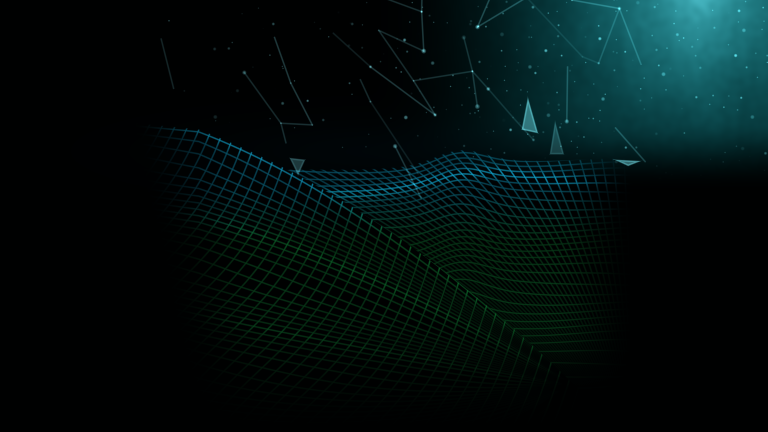
A WebGL 1 fragment shader for this background:

```glsl
precision highp float;
uniform vec2 u_resolution;

#define GLOW_POS vec2(1.62, 1.01)
#define GLOW_FALLOFF 3.4
#define TEAL vec3(0.04, 0.40, 0.50)
#define GREEN vec3(0.035, 0.30, 0.12)
#define PALE vec3(0.42, 0.75, 0.78)
#define WIRE_WIDTH 0.0012
#define WEB_CELL 0.085
#define PINCH_X 1.33

float hash(vec2 p) {
  return fract(sin(dot(p, vec2(127.1, 311.7))) * 4375.85);
}

vec2 hash2(vec2 p) {
  return vec2(hash(p), hash(p + 37.3));
}

float gradientNoise(vec2 p) {
  vec2 i = floor(p), f = fract(p), w = f * f * (3.0 - 2.0 * f);
  vec2 o = vec2(1.0, 0.0);
  float a = dot(hash2(i) - 0.5, f);
  float b = dot(hash2(i + o) - 0.5, f - o);
  float c = dot(hash2(i + o.yx) - 0.5, f - o.yx);
  float d = dot(hash2(i + 1.0) - 0.5, f - 1.0);
  return mix(mix(a, b, w.x), mix(c, d, w.x), w.y);
}

float bump(float x, float width) {
  return exp(-x * x / (width * width));
}

// Terrain outlines
float ridgeY(float x) {
  float u = x - 0.46, v = max(u, 0.0);
  return 0.70 - 0.1 * min(u, 0.0) - 0.68 * v + 0.34 * v * (0.87 - v);
}

float ridgeX(float y) {
  float v = 0.70 - y;
  return 0.46 + 1.47 * v + 1.15 * v * (0.591 - v);
}

float horizonY(float x) {
  return 0.607 + 0.02 * smoothstep(0.8, 1.2, x) + 0.03 * bump(x - 1.065, 0.08)
       + 0.006 * smoothstep(1.25, 1.45, x);
}

float lowerFoldY(float x) {
  float k = (PINCH_X - x) / 0.89;
  return 0.109 + 0.11 * k + 0.06 * k * k;
}

// Mesh coordinates: one wire lies at each whole number
vec2 frontMesh(vec2 p) {
  float top = ridgeY(p.x);
  float s = (top - p.y) / max(top - lowerFoldY(p.x), 0.012);
  s += 0.035 * sin(11.0 * s + 3.0 * p.x);
  float across = p.x - 0.6 * p.y + 0.05 * sin(5.0 * p.y + 4.0 * p.x);
  return vec2(across * 31.0, s * 21.0);
}

vec2 backMesh(vec2 p) {
  float depth = horizonY(p.x) - p.y, left = ridgeX(p.y);
  float row = depth + 0.008 * sin(32.0 * depth + 5.0 * p.x);
  return vec2(34.0 * (p.x - left) / max(1.47 - left, 0.03), 68.0 * row / (1.0 + 0.5 * depth));
}

float wires(vec2 m, vec2 stepX, vec2 stepY, float px) {
  vec2 rate = sqrt(stepX * stepX + stepY * stepY) / 0.0005 + 0.001;
  vec2 d = (0.5 - abs(fract(m) - 0.5)) / rate;
  vec2 line = 1.0 - smoothstep(0.0, WIRE_WIDTH + px, d);
  line /= 1.0 + rate * rate * 0.00004;
  return max(line.x, line.y) + 0.25 * min(line.x, line.y);
}

float segment(vec2 p, vec2 a, vec2 b) {
  vec2 v = b - a;
  return length(p - a - v * clamp(dot(p - a, v) / dot(v, v), 0.0, 1.0));
}

float edgeSide(vec2 p, vec2 a, vec2 b) {
  vec2 v = normalize(b - a);
  return v.y * (p.x - a.x) - v.x * (p.y - a.y);
}

// Glassy triangle, corners in clockwise order
float shard(vec2 p, vec2 a, vec2 b, vec2 c, float px) {
  float d = min(edgeSide(p, a, b), min(edgeSide(p, b, c), edgeSide(p, c, a)));
  float rim = 1.0 - smoothstep(0.0, 0.003 + px, abs(d));
  return smoothstep(-px, px, d) * (0.55 + 0.45 * rim);
}

float webDensity(vec2 p) {
  float main = bump(p.x - 1.1, 0.32) * smoothstep(0.6, 0.7, p.y);
  return main + 0.7 * bump(length(p - vec2(0.58, 0.83)), 0.11);
}

// Linked points and loose specks
float web(vec2 p, float px) {
  vec2 cell = floor(p / WEB_CELL);
  float light = 0.0;
  for (int j = -1; j <= 1; j++) for (int i = -1; i <= 1; i++) {
    vec2 id = cell + vec2(float(i), float(j));
    vec2 a = (id + hash2(id)) * WEB_CELL;
    float density = webDensity(a), tone = 0.25 + 0.55 * hash(id + 5.1);
    for (int k = 0; k < 3; k++) {
      vec2 next = id + (k == 0 ? vec2(1.0, 0.0) : k == 1 ? vec2(0.0, 1.0) : vec2(1.0, -1.0));
      vec2 b = (next + hash2(next)) * WEB_CELL;
      float linked = step(hash(id + float(k) * 9.7 + 2.0), 0.36 * density);
      light += linked * tone * 0.6 * (1.0 - smoothstep(0.0, 0.0012 + px, segment(p, a, b)));
    }
    float r = 0.0015 + 0.0035 * hash(id + 8.0);
    light += step(hash(id + 3.3), density) * tone * (1.0 - smoothstep(r - px, r + px, length(p - a)));
  }
  return light;
}

float specks(vec2 p, float px) {
  float light = 0.0;
  for (int k = 0; k < 3; k++) {
    float size = 0.032 + 0.017 * float(k);
    vec2 q = p / size + float(k) * 17.3, id = floor(q);
    float d = length(fract(q) - 0.2 - 0.6 * hash2(id)) * size;
    float r = 0.0008 + 0.003 * pow(hash(id + 4.0), 4.0);
    float density = 0.4 * webDensity(p) + 0.28 * smoothstep(1.1, 1.4, p.x);
    light += step(hash(id + 6.0), density) * hash(id + 1.7) * (1.0 - smoothstep(r - px, r + px, d));
  }
  return light * smoothstep(0.58, 0.68, p.y);
}

void main() {
  vec2 p = gl_FragCoord.xy / u_resolution.y;
  p.x += 0.5 * (16.0 / 9.0 - u_resolution.x / u_resolution.y);
  float px = 1.0 / u_resolution.y;
  vec2 dx = vec2(0.0005, 0.0), dy = dx.yx;

  // Corner glow with misty grain
  float glow = 0.72 * exp(-GLOW_FALLOFF * length(p - GLOW_POS));
  glow *= smoothstep(0.56, 0.72, p.y) * smoothstep(0.85, 1.3, p.x);
  glow *= 1.0 + 0.35 * gradientNoise(p * 9.0) + 0.2 * gradientNoise(p * 45.0);
  vec3 color = vec3(0.55 * glow * glow, glow, 1.06 * glow) + vec3(0.0, 0.004, 0.005);
  color += vec3(0.0, 0.018, 0.026) * bump(p.x - 0.9, 0.4) * bump(p.y - 0.65, 0.07);

  // Wire terrain
  float ridge = ridgeY(p.x);
  float inFront = 1.0 - smoothstep(-px, px, p.y - ridge);
  float inBack = (1.0 - inFront) * (1.0 - smoothstep(-px, px, p.y - horizonY(p.x)));
  vec2 f = frontMesh(p), b = backMesh(p);
  float front = wires(f, frontMesh(p + dx) - f, frontMesh(p + dy) - f, px);
  float back = wires(b, backMesh(p + dx) - b, backMesh(p + dy) - b, px);
  front *= smoothstep(0.33, 0.56, p.x + 0.2 * (p.y - 0.6)) * smoothstep(0.0, 0.32, p.y);
  front *= 1.0 - smoothstep(1.25, 1.35, p.x);
  back *= (1.0 - smoothstep(1.27, 1.47, p.x)) * smoothstep(0.08, 0.25, p.y);
  float crest = 0.55 + 0.03 * smoothstep(0.8, 1.2, p.x) + 0.025 * bump(p.x - 1.09, 0.15);
  back *= 0.65 + 0.7 * bump(p.y - crest, 0.014);
  front *= 0.6 + 0.55 * bump(p.y - ridge, 0.018) + 0.35 * bump(f.y - 10.0, 1.2) + 0.3 * bump(f.y - 21.0, 1.0);
  vec3 wireColor = mix(GREEN, TEAL, smoothstep(0.43, 0.58, p.y));
  color += wireColor * (front * inFront + back * inBack);

  // Floating web and shards
  color += PALE * (0.6 * web(p, px) + 0.7 * specks(p, px)) * (1.0 - inFront);
  float glass = 0.8 * shard(p, vec2(1.222, 0.773), vec2(1.245, 0.692), vec2(1.208, 0.70), px);
  glass += 0.4 * shard(p, vec2(1.285, 0.718), vec2(1.305, 0.643), vec2(1.273, 0.643), px);
  glass += 0.8 * shard(p, vec2(1.424, 0.63), vec2(1.482, 0.627), vec2(1.454, 0.616), px);
  glass += 0.5 * shard(p, vec2(0.671, 0.634), vec2(0.706, 0.63), vec2(0.69, 0.595), px);
  color += PALE * glass;
  gl_FragColor = vec4(color, 1.0);
}
```
